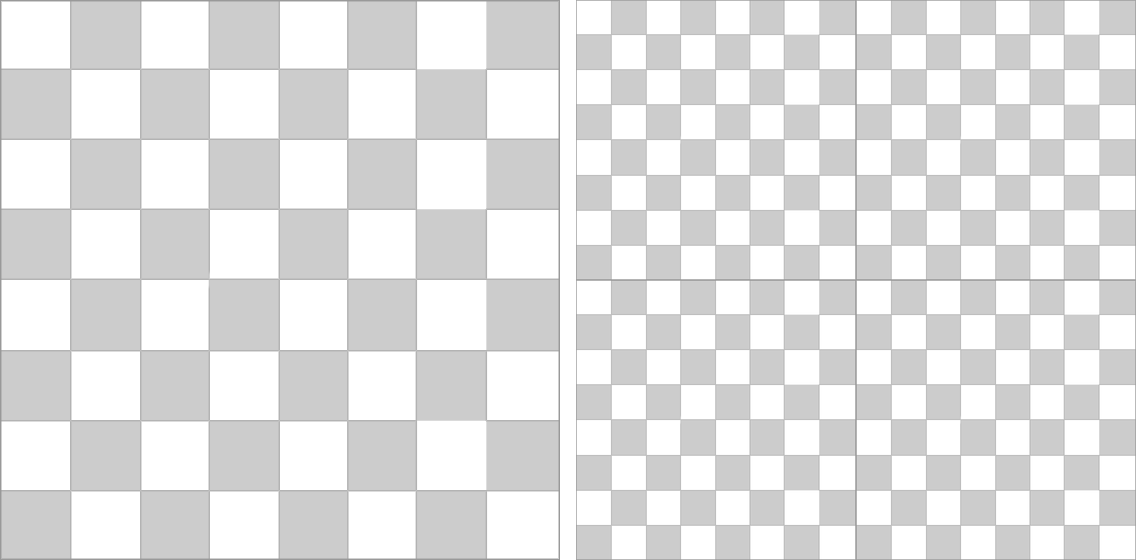
Left: one tile. Right: repeated 2 by 2.
This pattern is drawn by a three.js fragment shader. Its source:

```glsl
varying vec2 vUv;

// Slightly uneven grid, snapped to steps of 1/384 of the canvas
vec2 gridLine(float i) {
  return (floor(vec2(47.4, 48.25) * i + vec2(1.5, -0.9)) + 0.5) / 384.0;
}

// Antialiased coverage of a band around zero distance
vec2 band(vec2 distance, float halfWidth, vec2 pixel) {
  return clamp((halfWidth - abs(distance)) / pixel + 0.5, 0.0, 1.0);
}

float isIndex(float a, float b) {
  return 1.0 - step(0.5, abs(a - b));
}

void main() {
  vec2 pixel = max(fwidth(vUv), vec2(0.0001));

  // Checker: each grid line crossed flips the sign
  vec2 cell = vec2(0.0);
  vec2 side = vec2(1.0);
  for (int i = 1; i < 8; i++) {
    vec2 offset = vUv - gridLine(float(i));
    cell += step(0.0, offset);
    side *= 1.0 - 2.0 * clamp(offset / pixel + 0.5, 0.0, 1.0);
  }
  vec3 color = mix(vec3(1.0), vec3(0.8), 0.5 + 0.5 * side.x * side.y);

  // Thin separators, with gaps beside the seventh column
  vec2 lines = vec2(0.0);
  for (int i = 1; i < 8; i++) {
    float index = float(i);
    vec2 cover = band(vUv - gridLine(index), 0.0013, pixel);
    float rowGap = isIndex(index, 7.0) * mod(cell.y, 2.0);
    float columnGap = isIndex(cell.x, 6.0)
      * max(isIndex(index, 2.0), max(isIndex(index, 5.0), isIndex(index, 7.0)));
    float scuff = 0.5 * isIndex(index, 3.0)
      * (1.0 - smoothstep(0.008, 0.018, abs(vUv.y - 0.5)));
    cover *= 1.0 - vec2(max(rowGap, scuff), columnGap);
    lines = max(lines, cover);
  }
  color = mix(color, vec3(0.7), max(lines.x, lines.y));

  // Crossings are a little paler
  color = mix(color, vec3(0.75), lines.x * lines.y);

  // Darker frame, shared by opposite edges
  vec2 frame = band(min(vUv, 1.0 - vUv), 0.0026, pixel);
  color = mix(color, vec3(0.6), max(frame.x, frame.y));

  gl_FragColor = vec4(color, 1.0);
}
```
